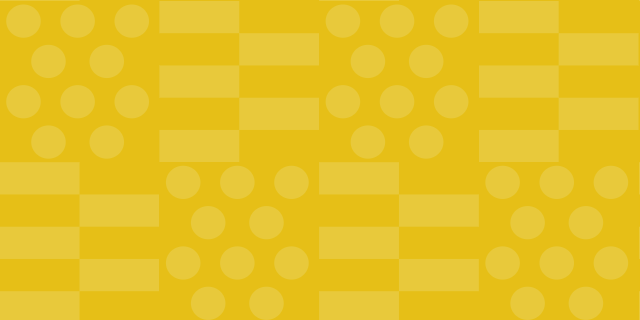
This pattern is drawn by a Shadertoy shader. Its source:

```glsl
#define TILE vec2(0.4991, 0.5039)
#define ORIGIN vec2(-0.001, 0.003)
#define DOT_RADIUS vec2(0.0539, 0.0519)
#define DOT_ROWS 4
#define DOT_CENTER 0.488
#define WIDE_STEP 0.339
#define NARROW_STEP 0.365
#define BAR_ROWS 5
#define GOLD vec3(0.90, 0.75, 0.09)
#define PALE vec3(0.91, 0.79, 0.23)

float boxDistance(vec2 p, vec2 halfSize) {
    vec2 d = abs(p) - halfSize;
    return length(max(d, 0.0)) + min(max(d.x, d.y), 0.0);
}

float ellipseDistance(vec2 p, vec2 radius) {
    return (length(p / radius) - 1.0) * min(radius.x, radius.y);
}

// Staggered rows of three and two dots
float dotsDistance(vec2 p) {
    float d = 1.0;
    for (int row = 0; row < DOT_ROWS; row++) {
        int count = 3 - row % 2;
        float spacing = count == 3 ? WIDE_STEP : NARROW_STEP;
        float y = (float(row) + 0.5) / float(DOT_ROWS);
        for (int i = 0; i < count; i++) {
            float x = DOT_CENTER + (float(i) - 0.5 * float(count - 1)) * spacing;
            d = min(d, ellipseDistance(p - vec2(x, y) * TILE, DOT_RADIUS));
        }
    }
    return d;
}

// Bars alternating between the left and right half
float barsDistance(vec2 p) {
    vec2 barSize = TILE / vec2(2.0, float(BAR_ROWS));
    float d = 1.0;
    for (int row = 0; row < BAR_ROWS; row++) {
        vec2 center = (vec2(float(row % 2), float(row)) + 0.5) * barSize;
        d = min(d, boxDistance(p - center, 0.5 * barSize));
    }
    return d;
}

void mainImage(out vec4 fragColor, in vec2 fragCoord) {
    // Canvas heights, measured down from the top left
    vec2 p = vec2(fragCoord.x, iResolution.y - fragCoord.y) / iResolution.y - ORIGIN;
    vec2 cell = floor(p / TILE);
    vec2 local = p - cell * TILE;

    // Checkerboard of dot tiles and bar tiles
    bool isBarTile = mod(cell.x + cell.y, 2.0) > 0.5;
    float d = isBarTile ? barsDistance(local) : dotsDistance(local);

    float coverage = clamp(0.5 - d * iResolution.y, 0.0, 1.0);
    fragColor = vec4(mix(GOLD, PALE, coverage), 1.0);
}
```
